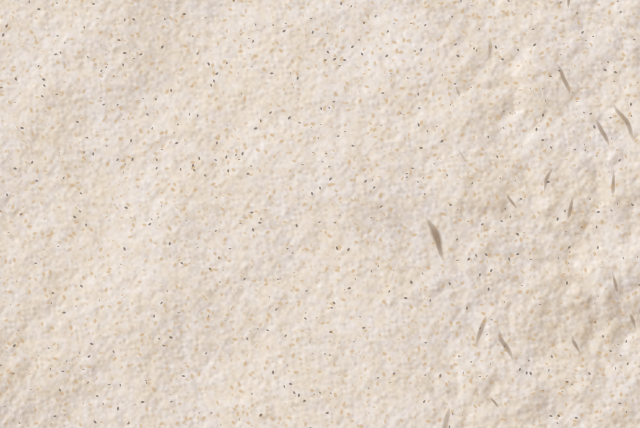
Give the GLSL for this texture, as a WebGL 1 fragment shader.

```glsl
precision highp float;
// Pale milled flour lying in a soft heap, lit from the upper left.
// Side-lit noise octaves give the relief; the right part breaks into crumbs
// and clefts, and ochre and dark bran specks are scattered over everything.

uniform vec2 u_resolution;

const vec3 FLOUR = vec3(0.897, 0.851, 0.806);
const vec3 SHADE_HUE = vec3(1.0, 1.12, 1.2);     // shadows turn warmer
const vec3 CREAM_TINT = vec3(-0.004, -0.018, -0.050);
const vec3 OCHRE = vec3(0.80, 0.66, 0.48);
const vec3 BRAN = vec3(0.44, 0.39, 0.36);
const vec3 CLEFT = vec3(0.55, 0.46, 0.38);
const vec2 LIGHT = vec2(-0.8, 0.6);
const float HIGHLIGHT = 0.65;                    // compression of lit grains
const float GRAIN = 0.105;
const float CRUMB = 0.10;
const float OCHRE_SCALE = 62.0;
const float BRAN_SCALE = 46.0;

float hash(vec2 p) {
  vec3 q = fract(p.xyx * vec3(0.1031, 0.1030, 0.0973));
  q += dot(q, q.yzx + 33.33);
  return fract((q.x + q.y) * q.z);
}

float noise(vec2 p) {
  vec2 i = floor(p), f = fract(p);
  f = f * f * (3.0 - 2.0 * f);
  return mix(mix(hash(i), hash(i + vec2(1.0, 0.0)), f.x),
             mix(hash(i + vec2(0.0, 1.0)), hash(i + vec2(1.0, 1.0)), f.x), f.y);
}

// Noise on a turned grid, so that cell edges follow no canvas axis.
float turned(vec2 p) {
  return noise(mat2(0.8, 0.6, -0.6, 0.8) * p + 57.0);
}

// Side light on bumps: positive where the surface faces the light.
float relief(vec2 p, float scale) {
  vec2 q = p * scale;
  return turned(q) - turned(q + 0.6 * LIGHT);
}

// Rounded lumps with sharp creases between them.
float lumps(vec2 p) {
  return abs(2.0 * turned(p) - 1.0);
}

float crumbRelief(vec2 p, float scale) {
  vec2 q = p * scale;
  return lumps(q) - lumps(q + 0.3 * LIGHT);
}

// Scattered soft ovals; radius is a share of the cell size.
float specks(vec2 p, float scale, float density, float radius) {
  vec2 q = p * scale, cell = floor(q);
  float cover = 0.0;
  for (int y = -1; y <= 1; y++) {
    for (int x = -1; x <= 1; x++) {
      vec2 c = cell + vec2(float(x), float(y));
      vec2 d = q - c - vec2(hash(c + 11.3), hash(c + 47.9));
      float a = 6.283 * hash(c + 71.7), size = hash(c + 29.1);
      d = mat2(cos(a), sin(a), -sin(a), cos(a)) * d * vec2(0.8, 1.3);
      float r = radius * (0.6 + 0.8 * size);
      float oval = 1.0 - smoothstep(0.4 * r, 1.5 * r, length(d));
      cover = max(cover, oval * step(hash(c + 5.3), density) * (0.45 + 0.55 * size));
    }
  }
  return cover;
}

// A tapered slit around the origin, leaning by tilt.
float slit(vec2 d, float halfLength, float width, float tilt) {
  float along = clamp(d.y / halfLength, -1.0, 1.0);
  float w = width * (1.0 - along * along) + 0.0005;
  float side = abs(d.x - tilt * d.y);
  return (1.0 - smoothstep(0.3 * w, 1.4 * w, side)) * (1.0 - along * along);
}

float scatteredClefts(vec2 p) {
  vec2 grid = vec2(12.0, 9.0), cell = floor(p * grid);
  float cover = 0.0;
  for (int y = -1; y <= 1; y++) {
    for (int x = -1; x <= 1; x++) {
      vec2 c = cell + vec2(float(x), float(y));
      vec2 center = (c + vec2(hash(c + 3.7), hash(c + 8.1))) / grid;
      float size = hash(c + 15.5);
      float s = slit(p - center, 0.015 + 0.03 * size, 0.003 + 0.004 * size, hash(c + 23.0) - 0.6);
      cover = max(cover, s * step(hash(c + 31.0), 0.32));
    }
  }
  return cover;
}

float hollow(vec2 p, vec2 center, vec2 radius) {
  vec2 d = (p - center) / radius;
  return exp(-dot(d, d));
}

void main() {
  vec2 p = gl_FragCoord.xy / u_resolution.y;
  vec2 wobble = vec2(noise(p * 24.0), noise(p * 24.0 + 90.0)) - 0.5;
  float rough = smoothstep(0.92, 1.17, p.x + 0.22 * (noise(p * 5.0) - 0.5));

  // Broad slopes and hollows of the heap
  float light = 0.035 * relief(p, 4.0) + (0.04 + 0.03 * rough) * relief(p, 10.0);
  light -= 0.06 * hollow(p, vec2(1.36, 0.27), vec2(0.17, 0.10));
  light -= 0.045 * hollow(p + 0.05 * wobble, vec2(0.87, 0.50), vec2(0.06, 0.05));
  light -= 0.04 * hollow(p, vec2(0.0, 0.05), vec2(0.16, 0.14)) + 0.012 * rough;

  // Crumbs on the right, fine grain everywhere
  light += CRUMB * (0.12 + 0.88 * rough) * (crumbRelief(p + 0.012 * wobble, 17.0) + 0.7 * crumbRelief(p, 34.0));
  light += GRAIN * (0.38 * relief(p, 28.0) + 0.55 * relief(p, 62.0) + 0.75 * relief(p, 118.0));
  light += GRAIN * 0.55 * (noise(p * 165.0) - 0.5);
  light *= light > 0.0 ? HIGHLIGHT : 1.0;

  vec3 color = FLOUR + light * SHADE_HUE;
  color += CREAM_TINT * (1.3 * noise(p * 75.0 + 19.0) + 0.6 * noise(p * 9.0) - 0.85);

  // Clefts, with one larger break at the edge of the smooth part
  vec2 bent = p + 0.016 * wobble;
  float cleft = 0.75 * rough * scatteredClefts(bent);
  cleft = max(cleft, slit(bent - vec2(1.02, 0.445), 0.055, 0.011, -0.35));
  color = mix(color, CLEFT, 0.8 * cleft);

  // Bran specks
  color = mix(color, OCHRE, 0.6 * specks(p, OCHRE_SCALE, 0.36, 0.21));
  color = mix(color, BRAN, 0.75 * specks(p + 7.0, BRAN_SCALE, 0.17, 0.11));

  gl_FragColor = vec4(clamp(color, 0.0, 1.0), 1.0);
}
```
